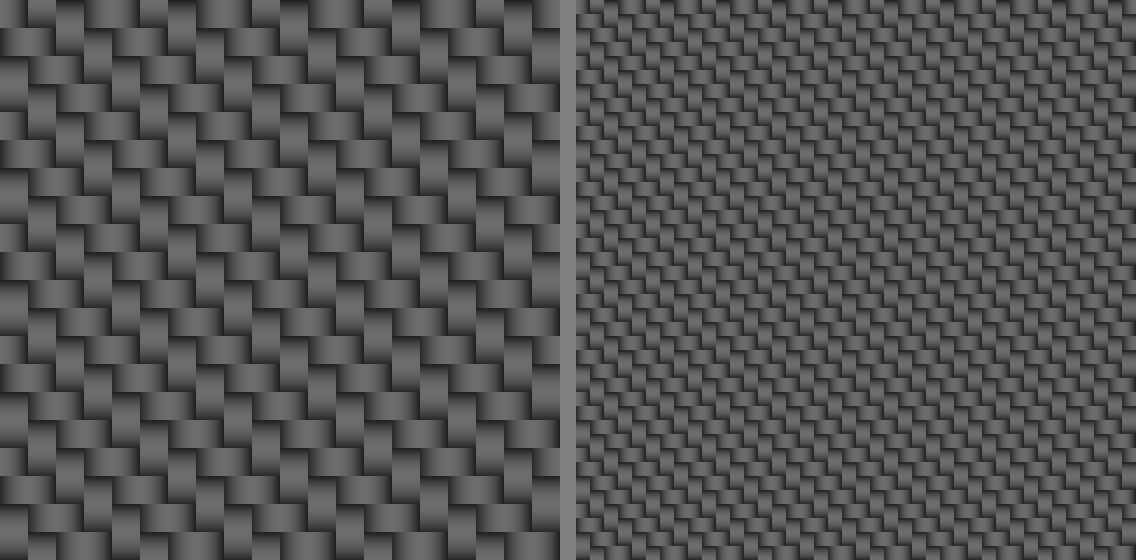
Left, the tile; right, the same tile 2 across and 2 down.
This pattern is drawn by a WebGL 2 fragment shader. Its source:

```glsl
#version 300 es
precision highp float;
// Draws a seamless twill weave of dark grey ribbons, each shaded as a rounded strip.

uniform vec2 u_resolution;
out vec4 fragColor;

const float REPEATS = 5.0;          // twill repeats across and down
const float CELLS = 4.0;            // ribbon widths in one repeat
const float FLOAT_LENGTH = 2.0;     // cells a ribbon passes over
const int SAMPLES = 4;              // edge smoothing, per axis

const vec3 CREST = vec3(0.426);     // top of a ribbon's arch
const vec3 DIP_NEAR = vec3(0.155);  // left and lower ends
const vec3 DIP_FAR = vec3(0.115);   // right and upper ends

// Shade along one visible ribbon, t running from 0 to 1.
vec3 ribbonShade(float t, vec3 nearEnd, vec3 farEnd, vec3 crest) {
    float arch = 4.0 * t * (1.0 - t);
    return mix(mix(nearEnd, farEnd, t), crest, arch);
}

// Twill weave at p, measured in ribbon widths.
vec3 weave(vec2 p) {
    vec2 cell = floor(p);
    vec2 inCell = p - cell;

    // Each row steps the pattern sideways by one cell.
    float phase = mod(cell.x + cell.y + 2.0, CELLS);
    bool isHorizontal = phase < FLOAT_LENGTH;

    float along = isHorizontal
        ? phase + inCell.x
        : phase - FLOAT_LENGTH + inCell.y;
    return ribbonShade(along / FLOAT_LENGTH, DIP_NEAR, DIP_FAR, CREST);
}

// Average of the weave over the area of one pixel.
vec3 smoothWeave(vec2 pixel, vec2 resolution) {
    vec3 sum = vec3(0.0);
    for (int j = 0; j < SAMPLES; j++) {
        for (int i = 0; i < SAMPLES; i++) {
            vec2 offset = (vec2(i, j) + 0.5) / float(SAMPLES) - 0.5;
            vec2 uv = (pixel + offset) / resolution;
            sum += weave(uv * REPEATS * CELLS);
        }
    }
    return sum / float(SAMPLES * SAMPLES);
}

void main() {
    fragColor = vec4(smoothWeave(gl_FragCoord.xy, u_resolution), 1.0);
}
```
